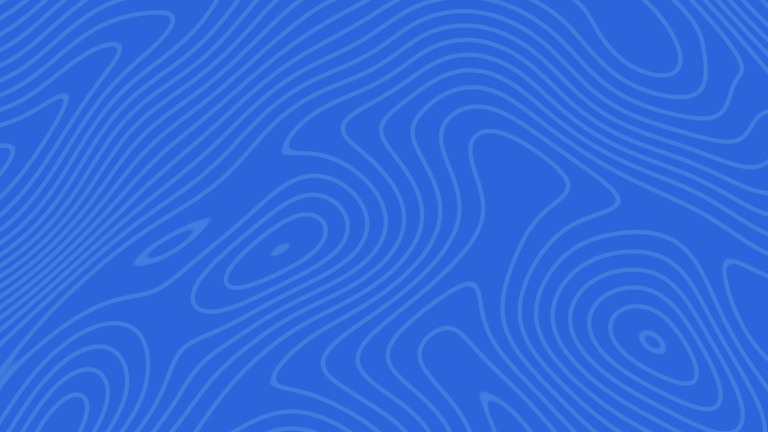
A WebGL 1 fragment shader for this pattern:

```glsl
precision highp float;

uniform vec2 u_resolution;

const vec3 GROUND_BLUE = vec3(0.178, 0.392, 0.862);
const vec3 LINE_BLUE = vec3(0.255, 0.490, 0.874);
const float LINE_WIDTH = 0.0097;

vec2 hash2(vec2 cell) {
  vec2 k = vec2(dot(cell, vec2(127.1, 311.7)), dot(cell, vec2(269.5, 183.3)));
  return fract(sin(k) * 43758.5);
}

float softAbs(float x, float rounding) {
  return sqrt(x * x + rounding);
}

// Layered sines bend the terrain
vec2 bend(vec2 p) {
  p += 0.036 * sin(p.yx * vec2(7.0, 6.0) + vec2(0.7, 2.1));
  p += 0.015 * sin(p.yx * vec2(15.0, 14.0) + vec2(3.9, 1.2));
  return p;
}

// Lines rise toward a central fold and fall beyond it
vec2 fold(vec2 p, float center, float steepness) {
  return vec2(p.x, p.y + steepness * softAbs(p.x - center, 0.012));
}

// Sum of rounded cones around scattered peaks
float hills(vec2 q, float sharpness, float rounding) {
  vec2 cell = floor(q);
  float sum = 0.0;
  for (int j = -2; j <= 2; j++) {
    for (int i = -2; i <= 2; i++) {
      vec2 id = cell + vec2(float(i), float(j));
      vec2 toPeak = id + 0.15 + 0.7 * hash2(id) - q;
      float lift = 0.4 * hash2(id + 17.0).x;
      sum += exp(-sharpness * (softAbs(length(toPeak), rounding) + lift));
    }
  }
  return sum;
}

// A long crest that sinks to the right
float crest(vec2 q, float level, float sharpness, float rounding) {
  float d = softAbs(q.y - level, rounding) + 0.3 * q.x - 0.5;
  return exp(-sharpness * d);
}

// Depth below the nearest peak or crest, in contour steps
float terrain(vec2 p) {
  const float sharpness = 9.0;
  vec2 q = fold(bend(p), 1.0, 0.6) * vec2(1.5, 1.9);
  float sum = hills(q + vec2(3.3, 5.6), sharpness, 0.015);
  sum += crest(q, 2.45, sharpness, 0.010);
  return -16.5 * log(sum) / sharpness;
}

// Distance to the nearest contour, limited where the ground is flat
float contourDistance(vec2 p, float flatSlope) {
  vec2 e = vec2(0.002, 0.0);
  float h = terrain(p);
  vec2 slope = vec2(terrain(p + e.xy) - h, terrain(p + e.yx) - h) / e.x;
  return abs(fract(h) - 0.5) / max(length(slope), flatSlope);
}

void main() {
  vec2 p = gl_FragCoord.xy / u_resolution.y;
  float soft = 0.85 / u_resolution.y;
  float halfWidth = 0.5 * LINE_WIDTH;
  float d = contourDistance(p, 9.0);
  float line = 1.0 - smoothstep(halfWidth - soft, halfWidth + soft, d);
  gl_FragColor = vec4(mix(GROUND_BLUE, LINE_BLUE, line), 1.0);
}
```
